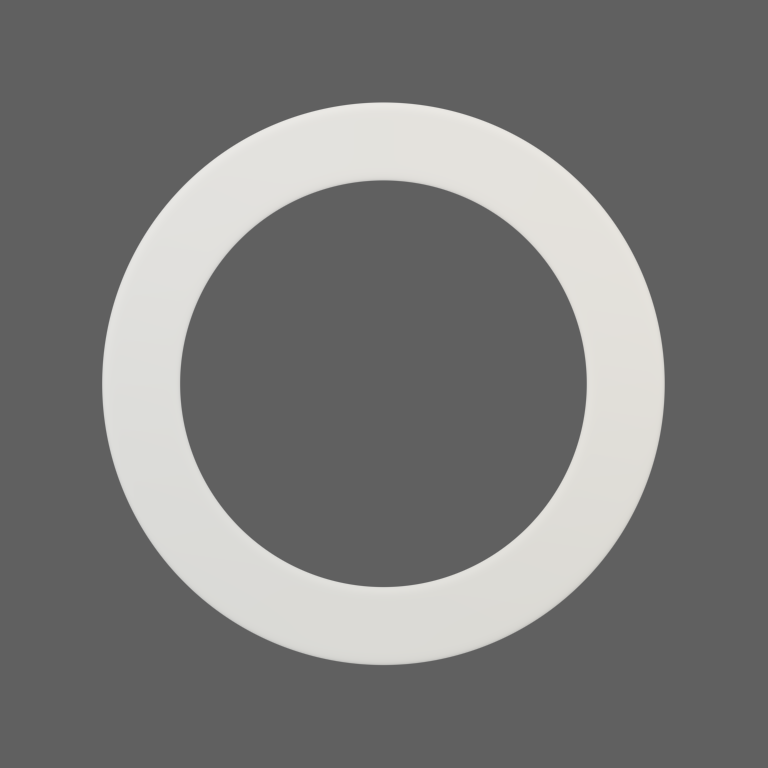
This background is drawn by a WebGL 2 fragment shader. Its source:

```glsl
#version 300 es
precision highp float;

#define CENTER vec2(0.4993, 0.5003)
#define OUTER_RADIUS 0.3663
#define INNER_RADIUS 0.2647
#define BEVEL_WIDTH 0.009
#define BEVEL_LIGHT 0.035
#define EDGE_WIDTH 0.0016
#define EDGE_SHADE 0.13
#define LIGHT_DIR normalize(vec2(-0.25, 1.0))
#define BACKDROP vec3(0.376)
#define PORCELAIN_TOP vec3(0.892, 0.885, 0.868)
#define PORCELAIN_BOTTOM vec3(0.858, 0.855, 0.838)

uniform vec2 u_resolution;
out vec4 fragColor;

// Signed distance to a flat ring, negative inside the band
float ringDistance(float radius) {
    return max(radius - OUTER_RADIUS, INNER_RADIUS - radius);
}

// Soft vertical falloff, with a slightly warmer right side
vec3 faceColor(vec2 p) {
    float height = smoothstep(-0.36, 0.30, p.y + 0.15 * p.x);
    vec3 warmth = vec3(0.004, 0.0, -0.006) * p.x / OUTER_RADIUS;
    return mix(PORCELAIN_BOTTOM, PORCELAIN_TOP, height) + warmth;
}

// Rounded rims: bright toward the light, thin dark line at the border
vec3 shadeRing(vec2 p, float radius, float dist) {
    float middle = 0.5 * (OUTER_RADIUS + INNER_RADIUS);
    vec2 normal = p / max(radius, 0.001) * sign(radius - middle);
    float facing = dot(normal, LIGHT_DIR);
    float depth = max(-dist, 0.0);
    float bevel = exp(-pow(depth / BEVEL_WIDTH, 2.0));
    float edge = exp(-depth / EDGE_WIDTH);
    vec3 color = faceColor(p);
    color += BEVEL_LIGHT * bevel * (0.25 + 0.75 * facing);
    color -= EDGE_SHADE * edge * (0.65 - 0.35 * facing) * vec3(1.0, 0.98, 0.92);
    return color;
}

void main() {
    float unit = min(u_resolution.x, u_resolution.y);
    vec2 p = (gl_FragCoord.xy - 0.5 * u_resolution) / unit + 0.5 - CENTER;
    float radius = length(p);
    float dist = ringDistance(radius);
    float pixel = 1.0 / unit;

    float coverage = 1.0 - smoothstep(-0.75 * pixel, 0.75 * pixel, dist);
    vec3 color = mix(BACKDROP, shadeRing(p, radius, dist), coverage);
    fragColor = vec4(color, 1.0);
}
```
